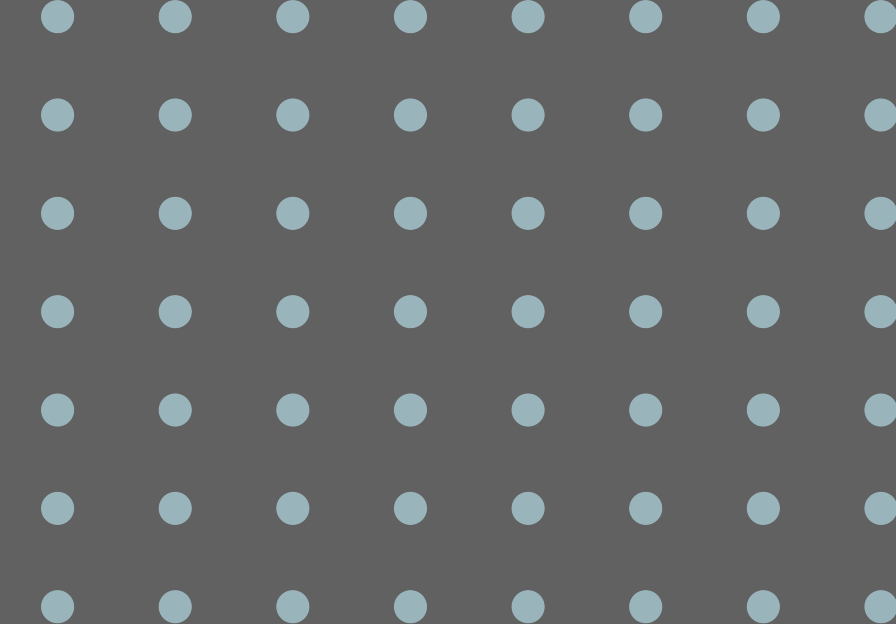
Write a WebGL 1 fragment shader that draws this pattern.

```glsl
precision highp float;

uniform vec2 u_resolution;

// Lengths are fractions of the canvas height.
const vec2 DOT_PITCH = vec2(0.1885, 0.1576);
const vec2 FIRST_DOT = vec2(0.0923, 0.0277);
const float DOT_RADIUS = 0.0265;

const vec3 GROUND_GREY = vec3(0.38, 0.38, 0.38);
const vec3 DOT_BLUE = vec3(0.605, 0.706, 0.733);

// Offset from the nearest point of a regular grid.
vec2 gridOffset(vec2 p, vec2 origin, vec2 pitch) {
  return (fract((p - origin) / pitch + 0.5) - 0.5) * pitch;
}

float circleDistance(vec2 p, float radius) {
  return length(p) - radius;
}

// Coverage of a shape, smoothed over about one pixel.
float coverage(float dist, float pixel) {
  return 1.0 - smoothstep(-0.6 * pixel, 0.6 * pixel, dist);
}

void main() {
  float pixel = 1.0 / u_resolution.y;
  vec2 p = gl_FragCoord.xy * pixel;

  vec2 local = gridOffset(p, FIRST_DOT, DOT_PITCH);
  float dotMask = coverage(circleDistance(local, DOT_RADIUS), pixel);

  gl_FragColor = vec4(mix(GROUND_GREY, DOT_BLUE, dotMask), 1.0);
}
```
